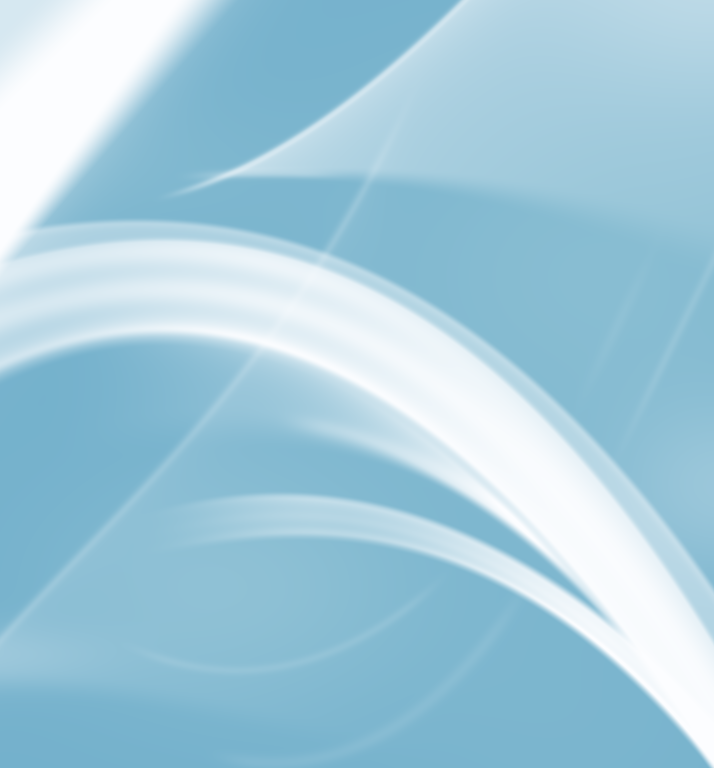
Reproduce this background procedurally as a WebGL 1 fragment shader.

```glsl
precision highp float;
// Soft white ribbons, a winged veil and a diagonal light beam over a blue field.
// Each edge is a cubic through four heights at x = 0, 1/3, 2/3 and 1; layers of
// white are blended between pairs of edges and along thin strokes.

#define DEEP vec3(0.425, 0.675, 0.79)
#define PALE vec3(0.54, 0.745, 0.825)
#define WHITE vec3(0.99, 0.993, 1.0)
#define EDGE_SOFT 0.006
#define STROKE_WIDTH 0.006
#define STREAK_PERIOD 0.39
#define STREAK_DEPTH 0.07

uniform vec2 u_resolution;

// Cubic passing through four evenly spaced heights
float curve(float x, vec4 h) {
  float t = 3.0 * x, a = t - 1.0, b = t - 2.0, c = t - 3.0;
  return dot(h, vec4(-a * b * c / 6.0, t * b * c / 2.0, -t * a * c / 2.0, t * a * b / 6.0));
}

// Approximate distance below a curve, in canvas heights
float below(vec2 p, vec4 h) {
  float aspect = u_resolution.x / u_resolution.y;
  float y = curve(p.x, h);
  float slope = (curve(p.x + 0.005, h) - y) / (0.005 * aspect);
  return (p.y - y) / sqrt(1.0 + slope * slope);
}

float side(float d, float soft) {
  return smoothstep(-soft, soft, d);
}

float stroke(float d, float width) {
  return exp(-d * d / (width * width));
}

float glow(vec2 p, vec2 center, vec2 radius) {
  vec2 q = (p - center) / radius;
  return exp(-dot(q, q));
}

float span(float x, float start, float end) {
  return smoothstep(start, start + 0.08, x) * (1.0 - smoothstep(end - 0.08, end, x));
}

vec3 lighten(vec3 col, float amount) {
  return mix(col, WHITE, clamp(amount, 0.0, 1.0));
}

void main() {
  // Position in canvas fractions, y measured from the top
  vec2 p = gl_FragCoord.xy / u_resolution;
  p.y = 1.0 - p.y;
  float x = p.x;

  // Blue field with broad pale pools
  float pool = 0.24 + 0.7 * glow(p, vec2(0.85, 0.36), vec2(0.45, 0.3))
             + 0.65 * glow(p, vec2(0.35, 0.77), vec2(0.28, 0.16))
             + 0.3 * glow(p, vec2(0.2, 0.22), vec2(0.2, 0.1))
             + 0.25 * glow(p, vec2(0.8, 0.95), vec2(0.3, 0.2));
  vec3 col = mix(DEEP, PALE, clamp(pool, 0.0, 1.0));
  col = lighten(col, 0.24 * glow(p, vec2(1.02, 0.64), vec2(0.17, 0.12)));

  // Faint lower wing and thin crossing arcs
  float arc = below(p, vec4(0.833, 0.492, -0.065, -1.17));
  float lowerWing = below(p, vec4(0.89, 0.93, 1.0, 1.03));
  col = lighten(col, 0.1 * side(arc, 0.008) * side(-lowerWing, 0.02) * (1.0 - smoothstep(0.1, 0.65, x)));
  col = lighten(col, 0.17 * glow(p, vec2(0.0, 0.855), vec2(0.15, 0.04)));
  float threads = 0.11 * stroke(below(p, vec4(0.73, 0.873, 0.71, 0.186)), STROKE_WIDTH) * span(x, 0.16, 0.64);
  threads += 0.09 * stroke(below(p, vec4(0.833, 0.99, 0.853, 0.207)), 0.009) * span(x, 0.28, 0.76);
  threads += 0.12 * stroke(below(p, vec4(2.217, 1.59, 0.965, 0.339)), STROKE_WIDTH) * smoothstep(0.84, 0.94, x);
  threads += 0.07 * stroke(below(p, vec4(2.03, 1.41, 0.792, 0.172)), 0.008) * span(x, 0.79, 0.94);
  col = lighten(col, threads);

  // Upper wing: bright crest, fading toward its lower right hem
  float crest = below(p, vec4(0.254, 0.221, -0.016, -0.39));
  float hem = below(p, vec4(0.254, 0.227, 0.245, 0.332));
  float wing = 0.38 - 0.9 * smoothstep(0.35, 0.9, x) * (p.y - 0.03)
             + 0.2 * exp(-max(crest, 0.0) / 0.04);
  wing += 0.1 * smoothstep(0.7, 1.0, x) * (1.0 - smoothstep(0.0, 0.2, p.y));
  wing *= side(crest, 0.004) * side(-hem, mix(0.003, 0.04, x * x)) * smoothstep(0.24, 0.34, x);
  col = lighten(col, wing);
  col = lighten(col, 0.6 * stroke(crest, 0.0045) * smoothstep(0.21, 0.32, x) * (1.0 - 0.5 * x));
  col = lighten(col, 0.22 * stroke(hem, 0.006) * span(x, 0.24, 0.5));
  float arcLight = 0.15 * stroke(arc, STROKE_WIDTH) + 0.07 * side(arc, 0.004) * exp(-max(arc, 0.0) / 0.03);
  col = lighten(col, arcLight * (1.0 - smoothstep(0.5, 0.6, x)));

  // Translucent veil beneath the main ribbon
  float top = below(p, vec4(0.341, 0.318, 0.462, 0.833));
  float bottom = below(p, vec4(0.488, 0.449, 0.618, 1.0));
  float veilEdge = below(p, vec4(0.612, 0.557, 0.655, 0.985));
  float veil = mix(0.16, 0.7, smoothstep(0.32, 0.8, x)) * smoothstep(0.06, 0.42, x);
  veil += 0.3 * exp(-max(bottom, 0.0) / 0.022) * smoothstep(0.1, 0.4, x);
  veil *= side(bottom, 0.01) * side(-veilEdge, mix(0.03, 0.007, smoothstep(0.3, 0.65, x)));
  veil += 0.17 * stroke(veilEdge + 0.012, 0.012) * span(x, 0.38, 0.86);
  col = lighten(col, veil);

  // Lower ribbon, opening from a fine crest into solid white
  float ribbonTop = below(p, vec4(0.755, 0.647, 0.703, 0.9375));
  float ribbonEnd = below(p, vec4(0.781, 0.703, 0.745, 1.0));
  float across = clamp(ribbonTop / max(ribbonTop - ribbonEnd, 0.001), 0.0, 1.0);
  float ribbon = mix(0.3 + 0.36 * exp(-5.0 * across), 0.92, smoothstep(0.45, 0.86, x));
  ribbon += 0.14 * stroke(across - 0.5, 0.14) * (1.0 - x);
  ribbon += 0.12 * stroke(across - 0.88, 0.12);
  col = lighten(col, ribbon * side(ribbonTop, EDGE_SOFT) * side(-ribbonEnd, EDGE_SOFT) * smoothstep(0.18, 0.46, x));

  // Main ribbon: thin outer lip, then a streaked body
  float lip = below(p, vec4(0.306, 0.299, 0.436, 0.768));
  float lipCover = side(lip, 0.005) * side(-top, EDGE_SOFT);
  col = lighten(col, lipCover * mix(0.36, 0.42, x) + 0.08 * stroke(lip - 0.004, STROKE_WIDTH));
  float s = clamp(top / max(top - bottom, 0.001), 0.0, 1.0);
  float solid = smoothstep(0.3, 0.8, x);
  float body = mix(0.64, 0.97, solid) + 0.17 * smoothstep(0.0, 0.4, x) * (1.0 - solid);
  body += STREAK_DEPTH * (1.0 - 0.9 * solid) * cos(6.2832 * (s - 0.13) / STREAK_PERIOD);
  body -= 0.14 * (1.0 - smoothstep(0.0, 0.35, x)) * smoothstep(0.4, 1.0, s);
  body -= 0.15 * solid * (1.0 - smoothstep(0.0, 0.4, s));
  body += 0.1 * stroke(s - 0.92, 0.06) * (1.0 - solid);
  col = lighten(col, body * side(top, EDGE_SOFT) * side(-bottom, mix(0.014, 0.007, x)));

  // Diagonal beam in the upper left corner
  float right = x / 0.287 + p.y / 0.345 - 1.0;
  float left = x / 0.154 + p.y / 0.14 - 1.0;
  float fade = mix(0.25, 0.1, clamp(p.y / 0.345, 0.0, 1.0));
  float beam = 1.0 - smoothstep(-0.6 * fade, fade, right);
  beam *= mix(0.72, 1.0, smoothstep(-0.7, 0.1, left));
  beam = max(beam, 0.3 * exp(-6.0 * max(right, 0.0)));
  gl_FragColor = vec4(lighten(col, beam), 1.0);
}
```
